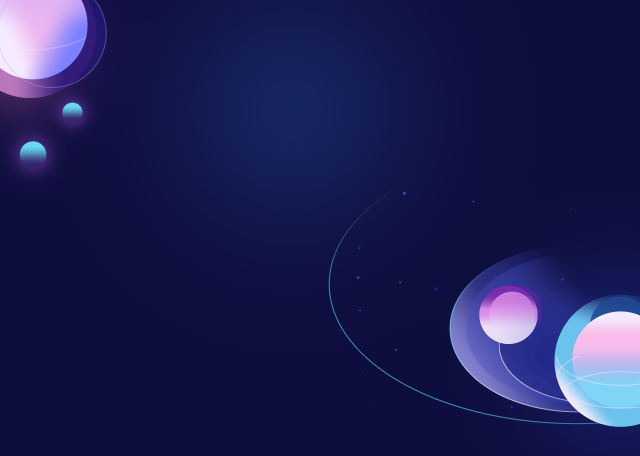
A WebGL 2 fragment shader for this background:

```glsl
#version 300 es
precision highp float;
// Night-blue space with glassy planets, tilted rings, thin orbits and faint stars.
uniform vec2 u_resolution;
out vec4 fragColor;

#define NIGHT vec3(0.055, 0.055, 0.24)
#define HAZE vec3(0.09, 0.145, 0.38)
#define CYAN vec3(0.40, 0.86, 0.94)
#define VIOLET vec3(0.46, 0.24, 0.70)
#define PINK vec3(0.98, 0.74, 0.92)
#define PALE vec3(0.96, 0.92, 1.0)
#define LINE_WIDTH 0.0018
#define STAR_CELL 0.085

vec3 col;   // colour built up layer by layer
vec2 p;     // position in canvas heights, origin lower left
float px;   // one pixel in the same units

void over(vec3 c, float a) { col = mix(col, c, clamp(a, 0.0, 1.0)); }

float fill(float d) { return clamp(0.5 - d / px, 0.0, 1.0); }

// Coverage of a thin line, kept even when narrower than a pixel
float stroke(float d) {
    float w = max(LINE_WIDTH, px);
    return clamp(0.5 + (0.5 * w - abs(d)) / px, 0.0, 1.0) * LINE_WIDTH / w;
}

float disc(vec2 c, float r) { return length(p - c) - r; }

float ellipse(vec2 c, vec2 r) {
    vec2 q = p - c;
    float k = length(q / r);
    return k * (k - 1.0) / max(length(q / (r * r)), 1e-4);
}

float glow(vec2 c, float r) {
    vec2 q = (p - c) / r;
    return exp(-dot(q, q));
}

vec2 hash2(vec2 n) {
    vec3 q = fract(n.xyx * vec3(0.1031, 0.1030, 0.0973));
    q += dot(q, q.yzx + 33.33);
    return fract((q.xx + q.yz) * q.zy);
}

void stars() {
    vec2 id = floor(p / STAR_CELL);
    vec2 h = hash2(id), k = hash2(id + 57.0);
    float d = disc((id + 0.2 + 0.6 * h) * STAR_CELL, mix(0.0013, 0.0038, k.x * k.x));
    float zone = step(0.71, p.x) * step(0.08, p.y) * step(p.y, 0.6);
    vec3 tint = mix(vec3(0.06, 0.12, 0.62), vec3(0.10, 0.42, 0.78), h.y);
    over(tint, fill(d) * zone * step(0.5, k.y) * 0.85);
}

// Nested ellipses that dissolve toward the upper right
void rings() {
    float s = dot(p - vec2(1.26, 0.43), vec2(-0.8, -0.6));
    float fade = smoothstep(0.0, 0.2, s), lit = smoothstep(0.18, 0.34, s);
    float rim = ellipse(vec2(1.264, 0.280), vec2(0.277, 0.183));
    over(mix(vec3(0.17, 0.18, 0.50), vec3(0.53, 0.52, 0.82), lit), fill(rim) * fade);
    over(mix(vec3(0.21, 0.23, 0.61), vec3(0.44, 0.44, 0.79), lit),
         fill(ellipse(vec2(1.273, 0.280), vec2(0.251, 0.165))) * fade);
    float inner = ellipse(vec2(1.300, 0.242), vec2(0.205, 0.125));
    over(mix(vec3(0.15, 0.16, 0.49), vec3(0.25, 0.27, 0.67), lit), fill(inner) * fade);
    for (int i = 0; i < 3; i++) {
        float t = float(i);
        float d = ellipse(vec2(1.300 + 0.005 * t, 0.236 - 0.007 * t), vec2(0.186, 0.112) - 0.025 * t);
        over(vec3(0.17, 0.19, 0.56) - 0.025 * t, fill(d) * 0.7 * fade);
    }
    float low = 1.0 - smoothstep(0.30, 0.46, p.y);
    over(mix(PALE, CYAN, smoothstep(0.12, 0.28, p.y)), stroke(rim) * low);
    over(mix(PALE, vec3(0.45, 0.60, 0.95), smoothstep(0.2, 0.3, p.y)),
         stroke(inner) * (1.0 - smoothstep(0.22, 0.38, p.y)));
}

void cornerPlanet() {
    over(vec3(0.42, 0.20, 0.42), 0.75 * glow(vec2(0.04, 0.85), 0.105));
    over(vec3(0.25, 0.13, 0.58), 0.25 * glow(vec2(0.10, 0.93), 0.15));
    float shade = disc(vec2(0.114, 0.927), 0.119);
    float shell = disc(vec2(0.066, 0.930), 0.145);
    over(vec3(0.14, 0.09, 0.44), 0.9 * fill(shade));
    over(mix(vec3(0.78, 0.50, 0.78), vec3(0.20, 0.11, 0.48), smoothstep(0.02, 0.15, p.x)), 0.9 * fill(shell));
    float body = fill(disc(vec2(0.073, 0.945), 0.119));
    vec3 c = mix(PALE, vec3(0.93, 0.72, 0.94), smoothstep(0.02, 0.10, p.x + 0.4 * (p.y - 0.9)));
    c = mix(c, vec3(0.48, 0.50, 1.0), smoothstep(0.07, 0.17, p.x - 0.45 * (p.y - 0.9)));
    over(mix(c, vec3(0.86, 0.69, 0.95), 0.6 * smoothstep(0.93, 1.0, p.y)), body);
    over(vec3(0.75, 0.62, 0.95), 0.45 * stroke(shade));
    over(PALE, 0.4 * body * stroke(ellipse(vec2(0.06, 0.97), vec2(0.17, 0.08))));
}

void smallBall(vec2 c, float r) {
    over(VIOLET, 0.75 * glow(c, r * 1.35));
    float t = (p.y - c.y) / r;
    over(mix(vec3(0.20, 0.15, 0.42), CYAN, smoothstep(-0.8, 0.75, t)), fill(disc(c, r)));
}

void pinkPlanet() {
    over(vec3(0.34, 0.14, 0.62), 0.85 * fill(disc(vec2(1.128, 0.317), 0.060)));
    float t = smoothstep(0.255, 0.365, p.y);
    vec3 c = mix(PALE, vec3(0.88, 0.58, 0.92), smoothstep(0.1, 0.55, t));
    over(mix(c, vec3(0.48, 0.18, 0.68), smoothstep(0.6, 1.0, t)), fill(disc(vec2(1.115, 0.3095), 0.064)));
    over(mix(PALE, vec3(0.90, 0.56, 0.93), smoothstep(0.27, 0.34, p.y)), 0.85 * fill(disc(vec2(1.123, 0.311), 0.0495)));
}

void bluePlanet() {
    vec2 c = vec2(1.361, 0.209);
    over(vec3(0.13, 0.18, 0.58), 0.6 * glow(c, 0.19));
    float shell = fill(disc(c, 0.145));
    vec2 q = (p - c) / 0.145;
    vec3 glass = mix(vec3(0.42, 0.76, 0.93), PALE, smoothstep(0.65, 1.0, dot(q, vec2(-0.75, -0.66))));
    over(mix(glass, vec3(0.12, 0.18, 0.46), smoothstep(0.35, 0.95, q.y + 0.3 * q.x)), shell);
    over(vec3(0.12, 0.29, 0.57), 0.85 * fill(disc(vec2(1.361, 0.282), 0.068)));
    vec3 face = mix(vec3(0.50, 0.83, 0.96), vec3(0.72, 0.72, 0.94), smoothstep(0.15, 0.21, p.y));
    face = mix(face, PINK, smoothstep(0.19, 0.25, p.y));
    over(mix(face, PALE, smoothstep(0.26, 0.31, p.y)), fill(disc(vec2(1.361, 0.211), 0.106)));
    for (int i = 0; i < 3; i++)
        over(PALE, 0.6 * shell * step(p.y, 0.22) * stroke(ellipse(vec2(1.361, 0.22 - 0.05 * float(i)), vec2(0.14, 0.065))));
}

void main() {
    p = gl_FragCoord.xy / u_resolution.y;
    px = 1.0 / u_resolution.y;
    col = mix(NIGHT, HAZE, 0.95 * glow(vec2(0.64, 0.76), 0.27));
    stars();
    float orbit = ellipse(vec2(1.264, 0.377), vec2(0.542, 0.306));
    over(vec3(0.30, 0.78, 0.82), 0.9 * stroke(orbit) * (1.0 - smoothstep(0.33, 0.63, p.y)));
    rings();
    cornerPlanet();
    smallBall(vec2(0.159, 0.753), 0.022);
    smallBall(vec2(0.0725, 0.661), 0.029);
    pinkPlanet();
    bluePlanet();
    fragColor = vec4(col, 1.0);
}
```
